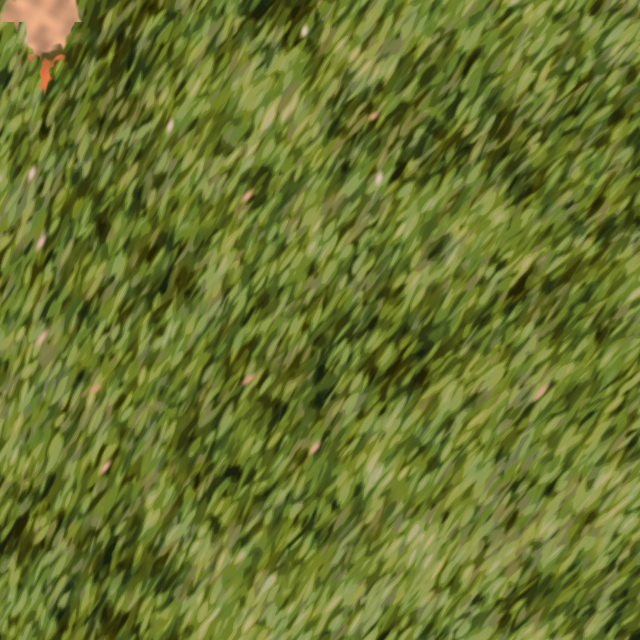
Give the GLSL for this texture, as a three.js fragment shader.

```glsl
// Sunlit lawn seen from above: layers of short, soft blades leaning up and right.
// Blades are scattered in stacked jittered grids; their blended tone, shifted by broad
// patches, picks a colour from a green ramp. Pale flecks and one dry leaf lie on top.

varying vec2 vUv;

const vec3 DEEP   = vec3(0.11, 0.13, 0.04);
const vec3 DARK   = vec3(0.20, 0.22, 0.06);
const vec3 SHADE  = vec3(0.31, 0.36, 0.11);
const vec3 GREEN  = vec3(0.43, 0.50, 0.16);
const vec3 OLIVE  = vec3(0.48, 0.48, 0.28);
const vec3 LIGHT  = vec3(0.57, 0.61, 0.31);
const vec3 PALE   = vec3(0.72, 0.68, 0.49);
const vec3 FLECK  = vec3(0.86, 0.76, 0.70);
const vec3 SALMON = vec3(0.82, 0.61, 0.47);
const vec3 RUST   = vec3(0.80, 0.42, 0.24);

const int   LAYERS = 6;
const float LEAN = 0.58;                    // mean lean from vertical, radians
const float LEAN_DRIFT = 0.34;              // extra lean from left to right
const float LEAN_JITTER = 0.42;
const vec2  BLADE_CELL = vec2(0.020, 0.038);
const float BLADE_HALF_LENGTH = 0.036;
const float BLADE_HALF_WIDTH = 0.0056;
const float SOFTNESS = 0.0042;
const float BLADE_CONTRAST = 0.72;
const float PATCH_CONTRAST = 0.62;
const float FLECK_CELL = 0.11;
const float FLECK_CHANCE = 0.14;
const vec2  LEAF_CENTRE = vec2(0.070, 0.965);
const float LEAF_RADIUS = 0.056;

vec4 hash4(vec2 p) {
  vec4 q = fract(p.xyxy * vec4(0.1031, 0.1030, 0.0973, 0.1099));
  q += dot(q, q.wzxy + 33.33);
  return fract((q.xxyz + q.yzzw) * q.zywx);
}

float noise(vec2 p) {
  vec2 i = floor(p), f = fract(p);
  f = f * f * (3.0 - 2.0 * f);
  float low  = mix(hash4(i).x, hash4(i + vec2(1.0, 0.0)).x, f.x);
  float high = mix(hash4(i + vec2(0.0, 1.0)).x, hash4(i + vec2(1.0, 1.0)).x, f.x);
  return mix(low, high, f.y);
}

// Turns the plane so that a line leaning right by the angle stands upright.
vec2 upright(vec2 p, float angle) {
  float s = sin(angle), c = cos(angle);
  return vec2(c * p.x - s * p.y, s * p.x + c * p.y);
}

// Blends one layer of tapered, blurred blades into (tone, warmth).
vec2 addBlades(vec2 under, vec2 p, float layer) {
  vec2 shift = vec2(2.0 + layer * 0.137, 2.0 + layer * 0.219);
  vec2 home = floor((p + shift) / BLADE_CELL);
  float lift = 0.14 * layer / float(LAYERS - 1);
  for (int j = -1; j <= 1; j++) {
    for (int i = -1; i <= 1; i++) {
      vec2 cell = home + vec2(float(i), float(j));
      vec4 h = hash4(cell + layer * 37.0);
      vec4 k = hash4(cell + layer * 53.0 + 211.0);
      vec2 centre = (cell + h.xy) * BLADE_CELL - shift;
      float across = upright(centre, -LEAN).x;
      float turn = (across - 0.5) * LEAN_DRIFT + (k.x - 0.5) * LEAN_JITTER;
      vec2 q = upright(p - centre, turn);
      q.x += (k.y - 0.5) * 4.0 * q.y * q.y;
      float along = abs(q.y) / (BLADE_HALF_LENGTH * mix(0.5, 1.0, k.z));
      float width = BLADE_HALF_WIDTH * mix(0.45, 1.0, k.w) * (1.0 - along * sqrt(along));
      float cover = 1.0 - smoothstep(-SOFTNESS, SOFTNESS, abs(q.x) - width);
      cover *= smoothstep(1.0, 0.35, along);
      float tone = 0.10 + BLADE_CONTRAST * h.z + lift;
      under = mix(under, vec2(tone, h.w), cover * 0.9);
    }
  }
  return under;
}

vec3 grassColour(float tone, float warmth) {
  vec3 middle = mix(GREEN, OLIVE, smoothstep(0.50, 0.62, warmth));
  vec3 c = mix(DEEP, DARK, smoothstep(0.0, 0.18, tone));
  c = mix(c, SHADE, smoothstep(0.18, 0.35, tone));
  c = mix(c, middle, smoothstep(0.35, 0.51, tone));
  c = mix(c, LIGHT, smoothstep(0.54, 0.72, tone));
  return mix(c, PALE, smoothstep(0.76, 1.0, tone));
}

void main() {
  vec2 p = upright(vUv, LEAN);

  // Shaded ground, then blades from the bottom up
  vec2 grass = vec2(0.08 + 0.4 * noise(p * vec2(90.0, 30.0) + 90.0), 0.4);
  for (int n = 0; n < LAYERS; n++) grass = addBlades(grass, p, float(n));

  // Broad patches, clumps and small dark pockets
  float broad = 0.40 * noise(vUv * 5.0 + 17.0) + 0.32 * noise(vUv * 12.0 + 29.0)
              + 0.28 * noise(p * vec2(36.0, 20.0) + 41.0);
  float pocket = smoothstep(0.66, 0.95, noise(p * vec2(42.0, 24.0) + 63.0));
  float tone = grass.x + (broad - 0.5) * PATCH_CONTRAST - 0.24 * pocket;
  float warmth = mix(grass.y, noise(p * vec2(34.0, 18.0) + 150.0), 0.45);
  vec3 colour = grassColour(tone, warmth);
  float cool = noise(p * vec2(70.0, 30.0) + 130.0) - 0.5;
  colour += cool * vec3(-0.07, -0.01, 0.06);

  // Sparse pale flecks of dry litter
  vec2 cell = floor(vUv / FLECK_CELL);
  vec4 h = hash4(cell + 307.0);
  vec2 q = vUv - (cell + 0.25 + 0.5 * h.xy) * FLECK_CELL;
  q = upright(q, LEAN + (h.w - 0.5) * 0.6) / vec2(0.0075, mix(0.012, 0.026, h.x));
  float fleck = smoothstep(1.1, 0.1, length(q)) * step(h.z, FLECK_CHANCE);
  colour = mix(colour, mix(FLECK, SALMON, h.w), fleck);

  // Ragged dry leaf with a rusty lower tip and a shadowed notch
  vec2 leaf = vUv - LEAF_CENTRE;
  float ragged = 0.030 * (noise(leaf * 34.0 + 70.0) - 0.5) + 0.020 * (noise(leaf * 90.0 + 9.0) - 0.5);
  float edge = length(leaf * vec2(1.0, 0.70)) + 0.4 * abs(leaf.x) * step(leaf.y, 0.0) + ragged - LEAF_RADIUS;
  float rust = smoothstep(-0.040, -0.055, leaf.y + ragged);
  float notch = smoothstep(0.010, 0.003, abs(leaf.y + 0.045 + ragged)) * smoothstep(-0.015, 0.0, leaf.x);
  vec3 leafColour = mix(SALMON, RUST, rust) * (0.82 + 0.34 * noise(p * 60.0 + 20.0));
  leafColour = mix(leafColour, DARK, 0.75 * notch);
  colour = mix(colour, leafColour, smoothstep(0.005, -0.005, edge));

  gl_FragColor = vec4(clamp(colour, 0.0, 1.0), 1.0);
}
```
